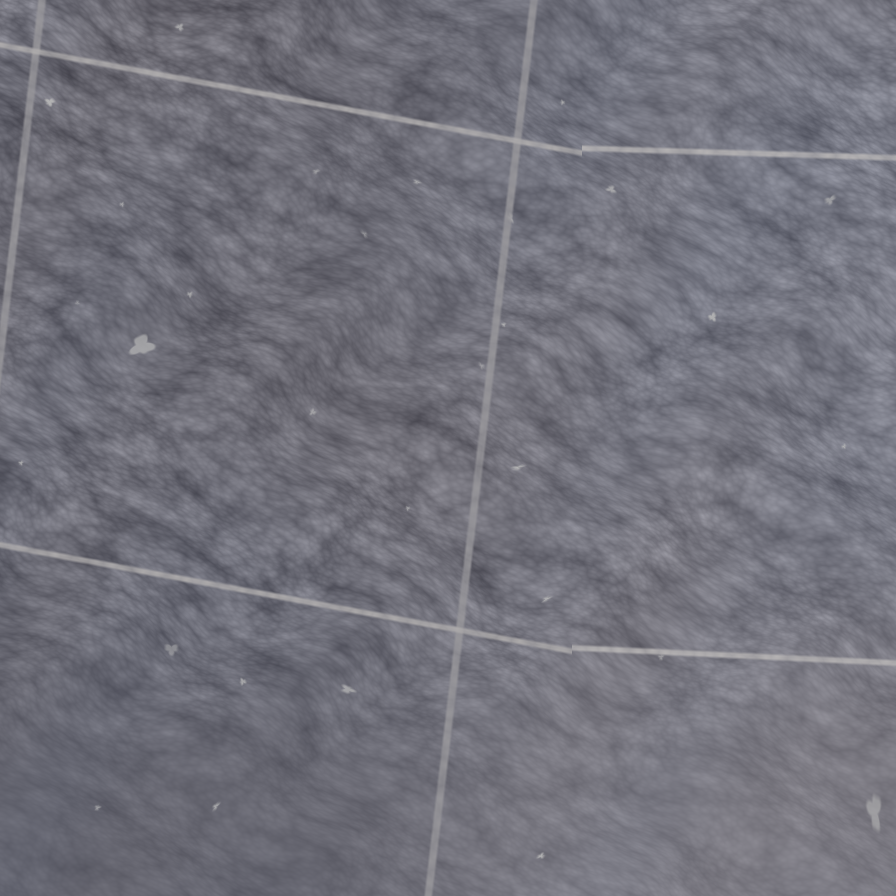
Reproduce this texture procedurally as a Shadertoy shader.

```glsl
// Tilted slate floor tiles with pale joints, a broken joint line, diagonal cleft grain and chips.
#define TILE vec2(0.549, 0.558)     // spacing of the joints
#define JOINT_START vec2(0.047, 0.050)
#define LEAN 0.118                  // sideways lean of upright joints
#define SLOPE 0.186                 // fall of level joints left of the break
#define BREAK_X 0.653               // where level joints change direction
#define UPRIGHT_HALF 0.0042
#define LEVEL_HALF 0.0031
#define SOFTNESS 0.0019
#define GRAIN_ANGLE 0.48
#define GRAIN_CONTRAST 0.42
#define CHIP_CELLS 8.0
#define CHIP_CHANCE 0.50

const vec3 SLATE = vec3(0.425, 0.425, 0.465);
const vec3 UPRIGHT_COLOR = vec3(0.595, 0.590, 0.605);
const vec3 LEVEL_COLOR = vec3(0.69, 0.68, 0.68);
const vec3 CHIP_COLOR = vec3(0.71, 0.71, 0.71);

vec2 hash2(vec2 p) {
    vec2 q = vec2(dot(p, vec2(127.1, 311.7)), dot(p, vec2(269.5, 183.3)));
    return fract(sin(q) * 43758.5);
}

mat2 rotate(float a) {
    return mat2(cos(a), -sin(a), sin(a), cos(a));
}

// Distance to the nearest scattered point
float cellular(vec2 p) {
    vec2 cell = floor(p);
    float nearest = 4.0;
    for (int y = -1; y <= 1; y++)
    for (int x = -1; x <= 1; x++) {
        vec2 c = cell + vec2(x, y);
        vec2 d = c + hash2(c) - p;
        nearest = min(nearest, dot(d, d));
    }
    return sqrt(nearest);
}

// Broad patches from layered sines, about -1 to 1
float patches(vec2 p) {
    return 0.5 * sin(5.1 * p.x + 2.3 * sin(4.3 * p.y + 0.7))
         + 0.3 * sin(9.7 * p.y - 6.1 * p.x + 1.9)
         + 0.2 * sin(17.0 * p.x + 13.0 * p.y + 2.0 * sin(11.0 * p.y));
}

// Stretched cellular octaves along the cleft direction
float cleftGrain(vec2 p) {
    p += 0.008 * sin(p.yx * vec2(31.0, 23.0) + 2.0 * sin(p * 17.0));
    vec2 q = rotate(-GRAIN_ANGLE) * p * vec2(1.0);
    q = vec2(dot(p, vec2(cos(GRAIN_ANGLE), sin(GRAIN_ANGLE))),
             dot(p, vec2(-sin(GRAIN_ANGLE), cos(GRAIN_ANGLE)))) * vec2(13.0, 29.0);
    float sum = 0.0, weight = 0.36;
    for (int i = 0; i < 4; i++) {
        sum += weight * (0.47 - cellular(q));
        q = rotate(0.12) * q * 2.03 + 7.3;
        weight *= 0.78;
    }
    return sum;
}

// Coverage of irregular pale chips, mostly tiny
float chips(vec2 p, float blur) {
    vec2 cell = floor(p * CHIP_CELLS);
    float cover = 0.0;
    for (int y = -1; y <= 1; y++)
    for (int x = -1; x <= 1; x++) {
        vec2 c = cell + vec2(x, y);
        vec2 kind = hash2(c + 41.0), look = hash2(c + 87.0);
        vec2 d = p - (c + hash2(c + 13.0)) / CHIP_CELLS;
        d = rotate(6.28 * look.x) * d;
        d.x /= 1.0 + 2.2 * look.y * look.y;
        float a = atan(d.y, d.x);
        float radius = mix(0.0017, 0.0115, pow(kind.y, 5.0));
        radius *= 1.0 + 0.25 * sin(3.0 * a + 9.0 * look.y) + 0.15 * sin(5.0 * a + 20.0 * look.x);
        float mark = 1.0 - smoothstep(-blur, blur, length(d) - radius);
        cover = max(cover, mark * step(kind.x, CHIP_CHANCE) * mix(0.5, 0.95, look.x));
    }
    return cover;
}

float stroke(float dist, float halfWidth, float blur) {
    return 1.0 - smoothstep(halfWidth - blur, halfWidth + blur, abs(dist));
}

void mainImage(out vec4 fragColor, in vec2 fragCoord) {
    vec2 p = fragCoord / iResolution.y;
    p.y = 1.0 - p.y;                // measured downward from the top edge
    float blur = max(SOFTNESS, 0.8 / iResolution.y);

    // Joint coordinates; whole numbers lie on joints
    float side = step(BREAK_X - 0.02 * p.y, p.x);
    float fall = mix(SLOPE * p.x, 0.1155 + (0.025 + 0.03 * p.y) * (p.x - 0.65), side);
    vec2 grid = (vec2(p.x + LEAN * p.y, p.y - fall) - JOINT_START) / TILE;
    vec2 joint = (grid - round(grid)) * TILE;
    vec2 tile = floor(grid);

    // Stone: tile tone, broad shading and cleft grain
    float broad = patches(p);
    float roughness = mix(1.0, 0.5, smoothstep(0.65, 0.9, p.y)) * (0.85 + 0.2 * broad);
    float tone = mix(-0.025, 0.035, smoothstep(0.3, 0.8, p.x));
    tone += 0.018 * broad + 0.016 * (hash2(tile + 5.0).x - 0.5);
    tone += GRAIN_CONTRAST * roughness * cleftGrain(p);
    float blue = 0.012 * patches(p.yx * 0.8 + 1.7);
    vec3 color = SLATE + tone + blue * vec3(-0.8, 0.0, 0.8);

    // Chips, then joints with uneven wear
    color = mix(color, CHIP_COLOR, chips(p, blur));
    float wear = 0.95 - 0.35 * cellular(p * 75.0);
    color = mix(color, UPRIGHT_COLOR, wear * stroke(joint.x, UPRIGHT_HALF, blur));
    vec3 levelColor = LEVEL_COLOR + 0.03 * side;
    color = mix(color, levelColor, wear * stroke(joint.y, LEVEL_HALF, blur));
    fragColor = vec4(color, 1.0);
}
```
